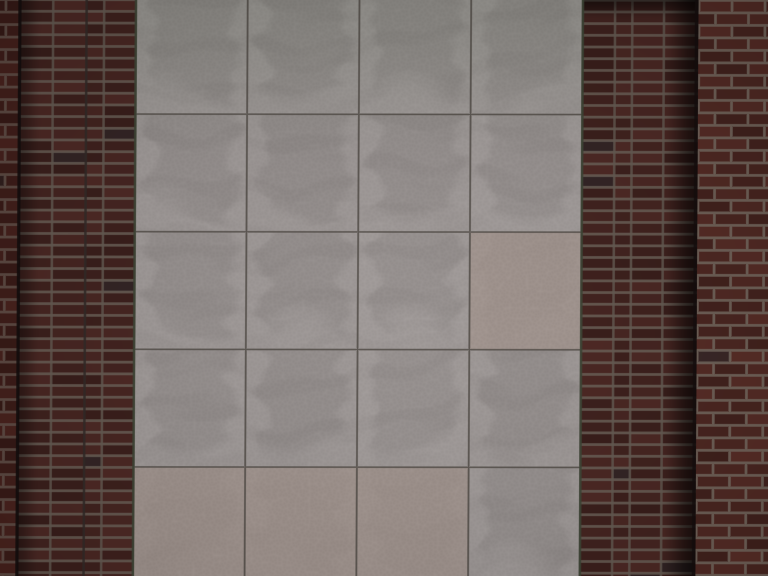
Write a WebGL 1 fragment shader that draws this texture.

```glsl
precision highp float;
uniform vec2 u_resolution;

#define PANEL_LEFT 0.2361
#define PANEL_RIGHT 1.0122
#define TILE vec2(0.1940, 0.2042)
#define FIRST_SEAM 0.1985
#define LEFT_PIER 0.0347
#define RIGHT_PIER 1.2125
#define LEAN 0.0055
#define STACK_ROW 0.0203
#define BOND vec2(0.0573, 0.0217)
#define STONE vec3(0.580, 0.560, 0.550)
#define BRICK vec3(0.255, 0.136, 0.122)
#define MORTAR vec3(0.420, 0.380, 0.345)

float hash(vec2 p) {
  p = fract(p * vec2(0.1031, 0.1137));
  p += dot(p, p.yx + 33.33);
  return fract((p.x + p.y) * p.x * 57.31);
}

// Distance to the nearest scattered cell centre
float cellular(vec2 p) {
  vec2 cell = floor(p);
  float nearest = 2.0;
  for (int j = -1; j <= 1; j++) {
    for (int i = -1; i <= 1; i++) {
      vec2 c = cell + vec2(float(i), float(j));
      vec2 centre = c + vec2(hash(c), hash(c + 71.7));
      nearest = min(nearest, length(centre - p));
    }
  }
  return nearest;
}

// Antialiased line of the given half width
float line(float d, float halfWidth) {
  float aa = 0.8 / u_resolution.y;
  return 1.0 - smoothstep(halfWidth - aa, halfWidth + aa, abs(d));
}

float past(float x, float edge) {
  float aa = 0.8 / u_resolution.y;
  return smoothstep(edge - aa, edge + aa, x);
}

// Signed distance to the nearest multiple of the period
float repeatDist(float x, float period) {
  return (fract(x / period + 0.5) - 0.5) * period;
}

// Horizontal wipe marks, bent by layered sines
float wipes(vec2 p, float seed) {
  float bend = 0.5 * sin(p.x * 19.0 + seed * 11.0) + 0.3 * sin(p.x * 43.0 - p.y * 17.0 + seed);
  float y = p.y * 75.0 + bend * 1.6;
  return 0.5 * sin(y + seed * 7.0) + 0.3 * sin(y * 2.13 + p.x * 23.0 + seed)
       + 0.2 * sin(y * 0.61 - p.x * 37.0 + seed * 3.0);
}

vec3 stonePanel(vec2 p) {
  vec2 g = (p - vec2(PANEL_LEFT, FIRST_SEAM)) / TILE;
  vec2 id = floor(g);
  vec2 f = fract(g);
  float seed = hash(id + 9.0) * 6.0;
  float streak = wipes(p, seed);

  // A damp, ragged area inside each slab leaves a paler rim
  float ragged = 0.07 * streak + 0.05 * sin(f.y * 13.0 + seed);
  float damp = smoothstep(0.10, 0.20, f.x + ragged)
             * (1.0 - smoothstep(0.82, 0.95, f.x - ragged))
             * (1.0 - smoothstep(0.72, 0.92, f.y + ragged + 0.12 * sin(f.x * 5.0 + seed)));
  float bottom = step(2.5, id.y);
  float pinkSlab = max(bottom * step(id.x, 2.5), step(2.5, id.x) * step(0.5, id.y) * step(id.y, 1.5));
  float stain = mix(1.0, 0.25, pinkSlab);
  vec3 col = STONE + vec3(0.022, 0.020, 0.024) * stain;
  col -= stain * (0.036 * damp + 0.014 * smoothstep(-0.1, 0.6, streak));
  col += pinkSlab * vec3(0.022, -0.004, -0.016);
  col += 0.012 * (hash(id + 31.0) - 0.5);
  col *= mix(vec3(0.945, 0.965, 0.945), vec3(1.0), smoothstep(0.0, 0.3, p.y));
  col += 0.025 * (cellular(p * 170.0) - 0.45);

  // Seams between slabs
  vec2 d = vec2(repeatDist(p.x - PANEL_LEFT, TILE.x), repeatDist(p.y - FIRST_SEAM, TILE.y));
  float seam = max(line(d.x, 0.0016), line(d.y, 0.0014));
  return mix(col, vec3(0.31, 0.29, 0.27), 0.85 * seam);
}

vec3 brickTone(vec2 id) {
  float h = hash(id + 17.0);
  vec3 tone = BRICK * (0.84 + 0.32 * h);
  return mix(tone, vec3(0.15, 0.13, 0.14), 0.7 * step(0.975, h));
}

// Aligned courses with three upright joints on each side
vec3 stackedBrick(vec2 p) {
  float onRight = step(0.6, p.x);
  vec3 joints = mix(vec3(0.0925, 0.1505, 0.1810), vec3(1.0680, 1.0980, 1.1530), onRight);
  float column = dot(step(joints, vec3(p.x)), vec3(1.0)) + 7.0 * onRight;
  vec3 col = brickTone(vec2(column, floor(p.y / STACK_ROW)));
  float course = line(repeatDist(p.y, STACK_ROW), 0.0024);
  col = mix(col, MORTAR * 0.96, course * 0.82);
  float upright = max(line(p.x - joints.x, 0.0022), line(p.x - joints.z, 0.0022));
  float middle = line(p.x - joints.y, 0.0022);
  col = mix(col, MORTAR * 0.9, 0.8 * max(upright, middle * onRight));
  col = mix(col, vec3(0.19, 0.16, 0.15), 0.85 * middle * (1.0 - onRight));

  // Shade cast by the projecting piers and the top ledge
  col *= 1.0 - 0.62 * smoothstep(1.148, RIGHT_PIER, p.x);
  col *= 1.0 - 0.35 * (1.0 - smoothstep(LEFT_PIER, 0.075, p.x));
  return col * (1.0 - 0.45 * onRight * (1.0 - smoothstep(0.0, 0.035, p.y)));
}

// Courses shifted by half a brick
vec3 bondedBrick(vec2 p) {
  float row = floor(p.y / BOND.y);
  float x = p.x - 1.271 + 0.5 * BOND.x * mod(row, 2.0);
  vec3 col = brickTone(vec2(floor(x / BOND.x) + 40.0, row)) * vec3(1.12, 1.08, 1.04);
  float joint = max(line(repeatDist(p.y, BOND.y), 0.0024), line(repeatDist(x, BOND.x), 0.0024));
  return mix(col, MORTAR * 1.04, 0.85 * joint);
}

void main() {
  vec2 uv = gl_FragCoord.xy / u_resolution;
  vec2 p = vec2(uv.x * 4.0 / 3.0, 1.0 - uv.y);
  p.x += LEAN * p.y;
  p.y -= 0.0015 * (uv.x - 0.5);

  float inPanel = past(p.x, PANEL_LEFT) * (1.0 - past(p.x, PANEL_RIGHT));
  float rightPier = past(p.x, RIGHT_PIER);
  float leftPier = 1.0 - past(p.x, LEFT_PIER);
  vec3 col = mix(stackedBrick(p), stonePanel(p), inPanel);
  col = mix(col, bondedBrick(p), rightPier);
  col = mix(col, bondedBrick(p) * vec3(0.85, 0.78, 0.78), leftPier);

  // Dark corners of the piers and the sealant beside the stone
  col = mix(col, vec3(0.075, 0.05, 0.05), 0.9 * line(p.x - LEFT_PIER, 0.0028));
  col = mix(col, vec3(0.08, 0.05, 0.05), 0.8 * line(p.x - RIGHT_PIER + 0.003, 0.003));
  float sealant = max(line(p.x - PANEL_LEFT, 0.0022), line(p.x - PANEL_RIGHT, 0.0022));
  col = mix(col, vec3(0.23, 0.26, 0.20), 0.85 * sealant);

  // Soft falloff towards the corners
  vec2 c = uv - vec2(0.52, 0.45);
  col *= 1.03 - 0.28 * dot(c, c);
  gl_FragColor = vec4(col, 1.0);
}
```
